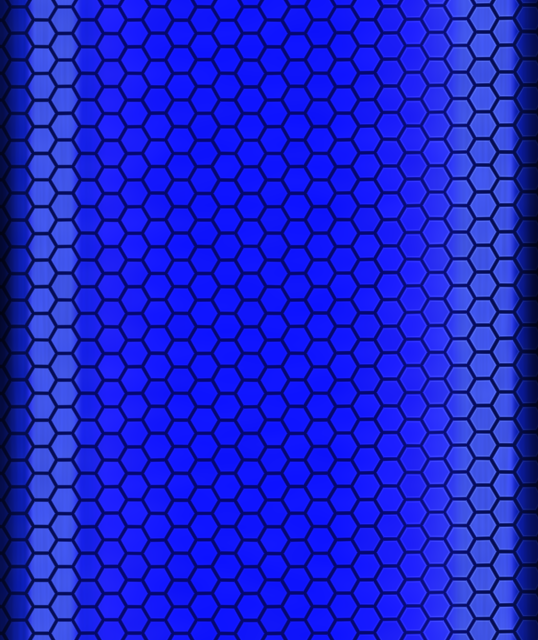
Reproduce this pattern procedurally as a Shadertoy shader.

```glsl
// Glossy blue honeycomb of flat-topped cells, lit like a curved sheet with two bright side bands.

const vec2 CELLS = vec2(23.15, 24.0);           // columns and rows across the canvas
const vec2 LATTICE_ORIGIN = vec2(9.785, 1.25);  // centre of one cell, counted from top left
const vec2 HEX_PERIOD = vec2(1.7320508, 1.0);

float hash(vec2 p) {
    vec3 h = fract(p.xyx * vec3(0.1031, 0.1030, 0.0973));
    h += dot(h, h.yzx + 33.33);
    return fract((h.x + h.y) * h.z);
}

vec2 gradient(vec2 cell) {
    float angle = 6.2831853 * hash(cell);
    return vec2(cos(angle), sin(angle));
}

float gradientNoise(vec2 p) {
    vec2 i = floor(p), f = fract(p);
    vec2 u = f * f * f * (f * (f * 6.0 - 15.0) + 10.0);
    vec2 e = vec2(0.0, 1.0);
    float low = mix(dot(gradient(i), f), dot(gradient(i + e.yx), f - e.yx), u.x);
    float high = mix(dot(gradient(i + e.xy), f - e.xy), dot(gradient(i + e.yy), f - e.yy), u.x);
    return mix(low, high, u.y);
}

// Offset from the centre of the nearest hexagon.
vec2 hexLocal(vec2 q) {
    vec2 halfPeriod = 0.5 * HEX_PERIOD;
    vec2 a = mod(q + halfPeriod, HEX_PERIOD) - halfPeriod;
    vec2 b = mod(q, HEX_PERIOD) - halfPeriod;
    return dot(a, a) < dot(b, b) ? a : b;
}

// Distance from a point inside the hexagon to its border.
float hexBorder(vec2 local) {
    vec2 a = abs(local);
    return 0.5 - max(a.y, dot(a, vec2(0.8660254, 0.5)));
}

// Soft-edged vertical band between two positions.
float band(float x, float left, float right, float soft) {
    return smoothstep(left - soft, left + soft, x) * (1.0 - smoothstep(right - soft, right + soft, x));
}

// Horizontal lighting profile of the sheet.
vec3 sheetColor(float x, float wobble) {
    vec3 color = mix(vec3(0.06, 0.08, 1.0), vec3(0.14, 0.14, 0.98), smoothstep(0.1, 0.36, abs(x - 0.48)));
    color = mix(color, vec3(0.19, 0.23, 0.96), smoothstep(0.76, 0.86, x));
    color = mix(color, vec3(0.07, 0.13, 0.88), 0.7 * band(x, 0.14, 0.18, 0.02));
    float shine = band(x + wobble, 0.055, 0.142, 0.012) + band(x + wobble, 0.85, 0.952, 0.015);
    color = mix(color, vec3(0.25, 0.33, 0.91), shine);
    float side = 1.0 - band(x, 0.053, 0.955, 0.008);
    return mix(color, vec3(0.05, 0.12, 0.70), side);
}

void mainImage(out vec4 fragColor, in vec2 fragCoord) {
    vec2 uv = fragCoord / iResolution.xy;

    // Honeycomb coordinates, with a slight lift to the right and a faint print wobble
    vec2 q = vec2(uv.x, 1.0 - uv.y) * CELLS - LATTICE_ORIGIN;
    q.x *= 0.8660254;
    q.y += 0.06 * smoothstep(0.5, 1.0, uv.x);
    q += 0.025 * vec2(gradientNoise(q * 0.6), gradientNoise(q * 0.6 + 37.0));
    vec2 local = hexLocal(q);
    vec2 cellId = round((q - local) / (0.5 * HEX_PERIOD));
    float border = hexBorder(local);

    // Cell face: sheet lighting, small tone differences, fine brushed streaks
    vec3 face = sheetColor(uv.x, 0.006 * gradientNoise(uv * vec2(3.0, 7.0)));
    float sideLight = smoothstep(0.28, 0.44, abs(uv.x - 0.5));
    float streaks = gradientNoise(uv * vec2(170.0, 9.0));
    face *= 1.0 + 0.05 * (hash(cellId + 80.0) - 0.5) + 0.08 * sideLight * streaks;
    face += vec3(0.02, 0.02, 0.0) * gradientNoise(uv * vec2(9.0, 30.0));

    // Pale rim just inside the border, clearest towards the right
    float rim = band(border, 0.075, 0.12, 0.025);
    face += vec3(0.07, 0.08, 0.03) * rim * mix(0.2, 1.0, smoothstep(0.6, 0.85, uv.x));

    // Dark lines, a little thinner where the right side fades
    float pixel = CELLS.y / iResolution.y;
    float fade = band(uv.x, 0.74, 0.86, 0.05);
    float halfWidth = 0.064 - 0.008 * fade + 0.008 * gradientNoise(q * 0.8 + 11.0);
    float soft = 0.018 + 0.5 * pixel;
    float line = 1.0 - smoothstep(halfWidth - soft, halfWidth + soft, border);
    vec3 ink = mix(vec3(0.02, 0.03, 0.43), vec3(0.02, 0.05, 0.31), sideLight);
    ink = mix(ink, vec3(0.05, 0.07, 0.52), 0.6 * fade);
    vec3 color = mix(face, ink, line);

    // Shadow at the outer edges, deepest near mid height
    float edge = min(uv.x, 1.0 - uv.x);
    float depth = 0.55 + 0.2 * exp(-20.0 * (uv.y - 0.55) * (uv.y - 0.55));
    color *= 1.0 - depth * (1.0 - smoothstep(0.0, 0.045, edge));

    fragColor = vec4(clamp(color, 0.0, 1.0), 1.0);
}
```
